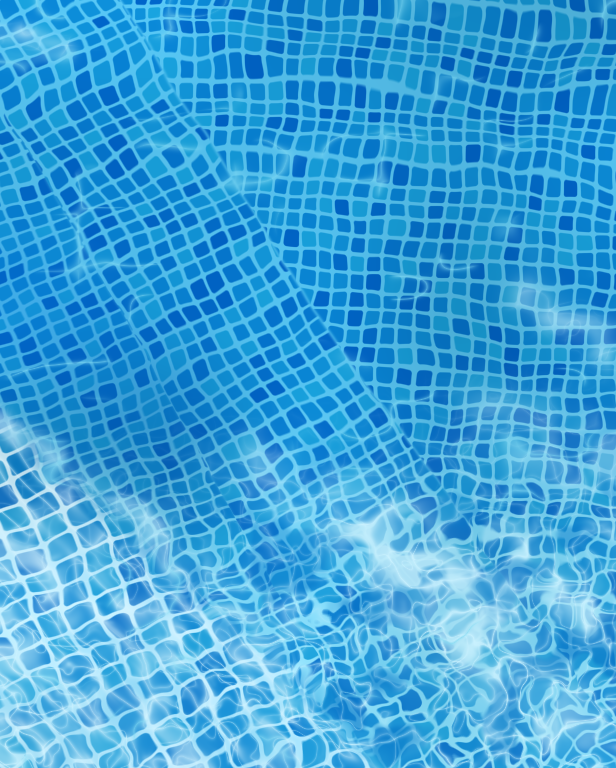
Give the GLSL for this texture, as a Shadertoy shader.

```glsl
// Sunlit pool floor: mosaic grids set at different angles meet along creases.
// Noise bends the grids like moving water, more strongly toward the bottom,
// and ridged noise adds light webs, glints and long bright streaks.

float hash(vec2 p) {
    vec3 q = fract(p.xyx * 0.1031);
    q += dot(q, q.yzx + 33.33);
    return fract((q.x + q.y) * q.z);
}

float noise(vec2 p) {
    vec2 i = floor(p), f = fract(p);
    f = f * f * (3.0 - 2.0 * f);
    return mix(mix(hash(i), hash(i + vec2(1, 0)), f.x),
               mix(hash(i + vec2(0, 1)), hash(i + vec2(1, 1)), f.x), f.y);
}

// Signed two-component noise used to displace the water surface
vec2 sway(vec2 p) {
    return vec2(noise(p + 17.3), noise(p + 71.9)) - 0.5;
}

vec2 turn(vec2 p, float a) {
    float c = cos(a), s = sin(a);
    return mat2(c, -s, s, c) * p;
}

// Bright contour where the noise crosses its middle value
float ridge(vec2 p, float sharpness) {
    return pow(1.0 - abs(2.0 * noise(p) - 1.0), sharpness);
}

// Soft light around a segment
float glow(vec2 p, vec2 a, vec2 b, float radius) {
    vec2 d = b - a, r = p - a;
    r -= d * clamp(dot(r, d) / dot(d, d), 0.0, 1.0);
    return exp(-dot(r, r) / (radius * radius));
}

// Rounded tiles: colour with grout of the given half width
vec3 mosaic(vec2 uv, float gap, vec3 grout) {
    vec2 edge = 0.5 - abs(fract(uv) - 0.5), w = fwidth(uv);
    float d = 0.15 - length(max(gap + 0.15 - edge, 0.0));
    float aa = clamp(max(w.x, w.y) * 0.7, 0.01, 0.4);
    float shade = hash(floor(uv) + 40.0);
    vec3 tile = mix(vec3(0.0, 0.37, 0.74), vec3(0.03, 0.49, 0.79), smoothstep(0.0, 0.45, shade));
    tile = mix(tile, vec3(0.09, 0.60, 0.82), smoothstep(0.5, 1.0, shade));
    return mix(grout, tile, smoothstep(-aa, aa, d));
}

void mainImage(out vec4 fragColor, in vec2 fragCoord) {
    vec2 p = fragCoord / iResolution.y;
    p.x += 0.5 * (0.8 - iResolution.x / iResolution.y);
    float rough = smoothstep(0.52, 0.10, p.y + 0.12 * (0.4 - p.x));

    // Water refraction: broad swell, ripples, then fine chop
    vec2 q = p;
    float swell = smoothstep(0.62, 0.88, p.y);
    q.y -= 0.008 * swell * sin(52.0 * (p.y - 0.885) + 5.0 * noise(p * 4.0) - 2.5);
    q += 0.022 * sway(p * vec2(6.0, 9.0));
    q += mix(0.008, 0.026, rough) * sway(p * vec2(24.0, 28.0));
    q += mix(0.002, 0.013, rough) * sway(p * 58.0);

    // Signed distances across the creases, positive on the right
    vec2 k = p + 0.45 * (q - p);
    float mainFold = dot(k - vec2(0.156, 1.0), vec2(0.832, 0.555)) + 0.012 * sin(4.2 * (1.0 - p.y));
    float sideFold = dot(k - vec2(0.0, 0.87), vec2(0.87, 0.49));
    float wallFold = dot(k - vec2(0.0, 0.45), vec2(0.66, 0.75));
    float wall = smoothstep(0.025, -0.025, wallFold);

    // Four tiled planes
    vec3 grout = mix(vec3(0.32, 0.73, 0.90), vec3(0.60, 0.88, 0.96), rough);
    float gap = 0.075 + 0.045 * noise(p * 30.0);
    vec3 rightFloor = mosaic(turn(q, -0.08) / vec2(0.0225, 0.0235), gap, grout);
    vec3 slope = mosaic(turn(q, 0.50) / vec2(0.0235, 0.0225), gap, grout);
    vec3 leftFloor = mosaic(turn(q, 0.36) / vec2(0.0240, 0.0190), gap, grout);
    vec2 wallPoint = turn(k + 0.2 * (q - k), 0.40);
    vec3 wallTiles = mosaic(wallPoint / vec2(0.040, 0.031), 0.07, vec3(0.83, 0.95, 1.0));
    vec3 col = mix(slope, rightFloor, smoothstep(-0.0012, 0.0012, mainFold));
    col = mix(leftFloor, col, smoothstep(-0.0012, 0.0012, sideFold));
    col = mix(col, wallTiles, wall);
    float seam = exp(-pow(mainFold / 0.0022, 2.0)) + 0.4 * exp(-pow(sideFold / 0.002, 2.0));
    col = mix(col, grout, 0.6 * seam * (1.0 - rough));

    // Broad colour drift: deep blue patches and pale shallows
    float drift = noise(p * 5.0 + 3.0);
    col *= mix(0.92, 1.08, drift);
    col = mix(col, vec3(0.01, 0.40, 0.76), 0.28 * glow(p, vec2(0.0, 0.62), vec2(0.2, 0.47), 0.1));
    col = mix(col, vec3(0.25, 0.71, 0.90), rough * (0.12 + 0.40 * noise(q * 24.0)));
    float pool = smoothstep(0.58, 0.74, noise(q * vec2(20.0, 24.0) + 9.0));
    col = mix(col, vec3(0.02, 0.46, 0.78), 0.65 * pool * rough * (1.0 - wall));

    // Where sunlight gathers
    float sun = 0.9 * glow(p, vec2(0.50, 0.31), vec2(0.58, 0.21), 0.050);
    sun += 0.7 * glow(p, vec2(0.58, 0.21), vec2(0.73, 0.05), 0.055);
    sun += 0.5 * glow(p, vec2(0.33, 0.39), vec2(0.50, 0.30), 0.035);
    sun += 0.7 * glow(p, vec2(0.69, 0.28), vec2(0.77, 0.19), 0.025);
    sun += 0.7 * glow(p, vec2(0.69, 0.61), vec2(0.81, 0.54), 0.025);
    sun += 0.4 * glow(p, vec2(0.64, 0.44), vec2(0.80, 0.40), 0.050);
    sun += 0.9 * glow(p, vec2(0.0, 0.96), vec2(0.08, 0.936), 0.014);
    sun += 0.5 * glow(p, vec2(0.0, 0.45), vec2(0.20, 0.32), 0.018);
    sun += 0.5 * glow(p, vec2(0.20, 0.30), vec2(0.35, 0.16), 0.022);
    sun += 0.6 * glow(p, vec2(0.0, 0.22), vec2(0.0, 0.0), 0.110);
    float patches = smoothstep(0.30, 0.75, noise(q * vec2(28.0, 36.0) + 5.0));
    col = mix(col, vec3(0.74, 0.92, 0.98), clamp(sun * (0.25 + 0.75 * patches), 0.0, 0.9));

    // Caustic webs in rough water, sparse curved glints in the calm part
    float web = ridge(q * vec2(30.0, 36.0), 9.0) + 0.7 * ridge(q * 52.0 + 30.0, 8.0);
    col = mix(col, vec3(0.80, 0.95, 1.0), clamp(web * (0.50 * rough + 0.35 * sun), 0.0, 0.85));
    float glints = ridge(q * vec2(15.0, 24.0) + 50.0, 14.0) * smoothstep(0.57, 0.78, noise(p * 17.0 + 8.0));
    col = mix(col, vec3(0.50, 0.85, 0.95), 0.65 * glints);

    // Slanted light streaks running down the wall
    vec2 along = turn(k, -0.85);
    float streaks = ridge(along * vec2(12.0, 65.0), 5.0);
    col = mix(col, vec3(0.86, 0.96, 1.0), wall * streaks * 0.55);
    fragColor = vec4(clamp(col, 0.0, 1.0), 1.0);
}
```
